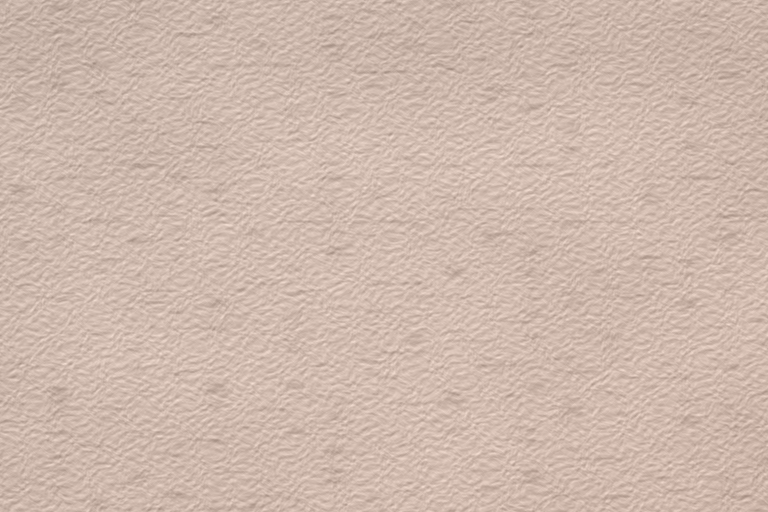
A WebGL 1 fragment shader for this texture:

```glsl
precision highp float;
uniform vec2 u_resolution;

#define BASE_COLOR vec3(0.808, 0.724, 0.677)
#define STITCHES vec2(74.0, 102.0)
#define LIGHT_STEP vec2(-0.0016, 0.0036)
#define RELIEF 0.105
#define FIBRE 0.034
#define GROOVE 0.07
#define CLOUD 0.028
#define VIGNETTE 0.065

const float PI = 3.14159265;

// Unit gradient direction for a lattice point
vec2 gradientAt(vec2 cell) {
  vec3 h = fract(vec3(cell.xyx) * vec3(0.1031, 0.1030, 0.0973));
  h += dot(h, h.yzx + 33.33);
  float angle = 2.0 * PI * fract((h.x + h.y) * h.z);
  return vec2(cos(angle), sin(angle));
}

float gradientNoise(vec2 p) {
  vec2 i = floor(p);
  vec2 f = p - i;
  vec2 u = f * f * f * (f * (f * 6.0 - 15.0) + 10.0);
  vec2 e = vec2(1.0, 0.0);
  float a = dot(gradientAt(i), f);
  float b = dot(gradientAt(i + e.xy), f - e.xy);
  float c = dot(gradientAt(i + e.yx), f - e.yx);
  float d = dot(gradientAt(i + e.xx), f - e.xx);
  return mix(mix(a, b, u.x), mix(c, d, u.x), u.y);
}

vec2 rotate(vec2 p, float angle) {
  float c = cos(angle), s = sin(angle);
  return vec2(c * p.x - s * p.y, s * p.x + c * p.y);
}

// Height of the cloth: staggered loops under irregular felted pile
float clothHeight(vec2 p) {
  vec2 warp = vec2(gradientNoise(p * 21.0 + 7.0), gradientNoise(p * 24.0 + 51.0));
  vec2 s = p * STITCHES + warp * vec2(1.5, 0.8);
  float loops = cos(PI * s.x) * cos(PI * s.y);
  float pile = gradientNoise(s + 19.0);
  float nap = gradientNoise(rotate(s, 0.6) * 1.9 + 83.0);
  return 0.33 * loops + pile + 0.5 * nap;
}

// Thin, slightly curved hairs running along one direction
float hairs(vec2 p, float angle, float seed) {
  vec2 q = rotate(p, angle) * vec2(38.0, 125.0) + seed;
  return smoothstep(0.2, 0.0, abs(gradientNoise(q))) - 0.38;
}

void main() {
  vec2 p = gl_FragCoord.xy / u_resolution.y;
  vec2 uv = gl_FragCoord.xy / u_resolution;

  // Raking light from the upper left
  float tone = RELIEF * (clothHeight(p) - clothHeight(p + LIGHT_STEP));

  // Loose fibres crossing on the surface
  tone += FIBRE * 0.5 * (hairs(p, 0.65, 211.0) + hairs(p, -0.6, 137.0));

  // Broken horizontal grooves between rows
  float groove = gradientNoise(p * vec2(13.0, 82.0) + 301.0);
  tone -= GROOVE * (smoothstep(0.12, 0.6, groove) - 0.12);

  // Uneven brightness and darker borders
  tone += CLOUD * gradientNoise(p * vec2(3.0, 5.0) + 17.0);
  vec2 fromCenter = uv - vec2(0.52, 0.45);
  tone += VIGNETTE * (0.17 - dot(fromCenter, fromCenter));

  // Warmer toward the lower right
  vec3 tint = vec3(0.006, -0.001, -0.003) * (uv.x - uv.y);
  gl_FragColor = vec4(BASE_COLOR + tone + tint, 1.0);
}
```
